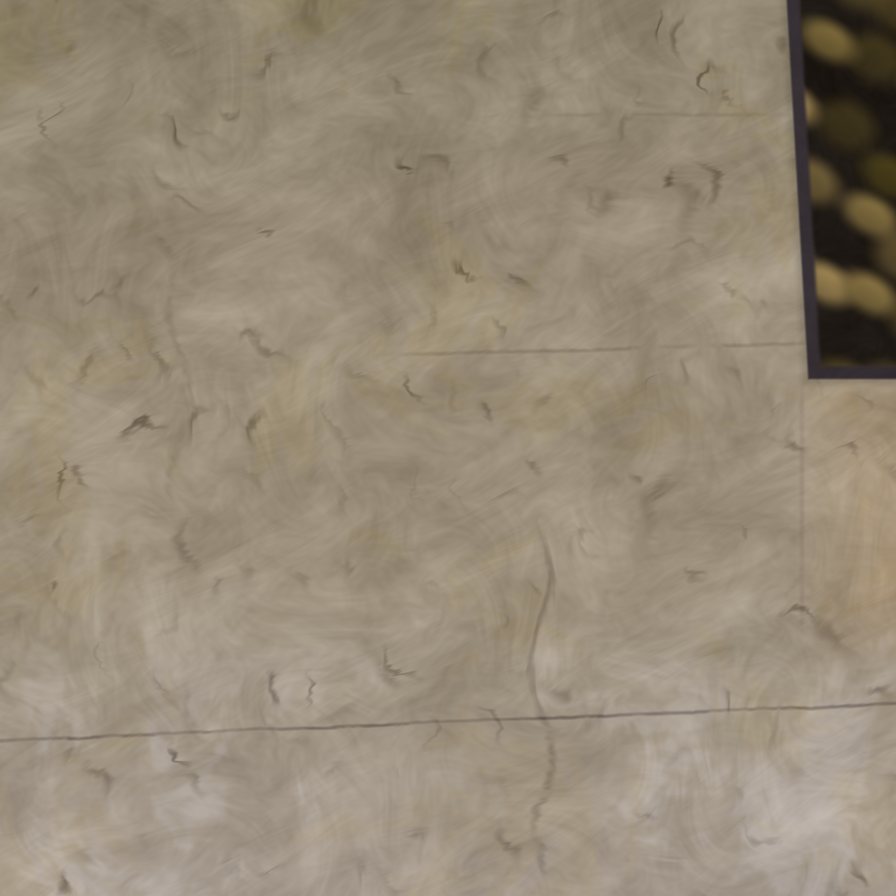
Reproduce this texture procedurally as a three.js fragment shader.

```glsl
varying vec2 vUv;

vec2 hash2(vec2 p) {
  return fract(sin(vec2(dot(p, vec2(127.1, 311.7)), dot(p, vec2(269.5, 183.3)))) * 43758.5);
}

// Layered sines, turned and bent at each octave
float swirl(vec2 p) {
  float sum = 0.0, amp = 0.4;
  for (int i = 0; i < 6; i++) {
    float k = float(i);
    p = mat2(0.8, 0.6, -0.6, 0.8) * p;
    p += 0.45 * sin(p.yx * 1.3 + vec2(k, 2.3 * k + 1.0));
    sum += amp * sin(p.x) * sin(p.y + k);
    p = p * 1.75 + 3.1;
    amp *= 0.8;
  }
  return sum;
}

// Short curved scratches, one per cell
float scratches(vec2 p) {
  float mark = 0.0;
  for (int y = -1; y <= 1; y++) {
    for (int x = -1; x <= 1; x++) {
      vec2 id = floor(p) + vec2(x, y);
      vec2 place = hash2(id), kind = hash2(id + 17.0);
      vec2 d = p - id - place;
      float angle = 1.2 + 4.5 * kind.x;
      vec2 axis = vec2(cos(angle), sin(angle));
      float along = dot(d, axis);
      float across = dot(d, vec2(-axis.y, axis.x)) + 0.1 * sin(along * 8.0 + 6.0 * place.x);
      float stroke = (1.0 - smoothstep(0.0, 0.15 + 0.4 * place.y, abs(along)))
                   * (1.0 - smoothstep(0.0, 0.06 + 0.1 * kind.x, abs(across)));
      mark = max(mark, stroke * kind.y * kind.y);
    }
  }
  return mark;
}

float line(float d, float width) {
  return 1.0 - smoothstep(0.0, width, abs(d));
}

float span(float v, float from, float to) {
  return smoothstep(from - 0.04, from + 0.04, v) * (1.0 - smoothstep(to - 0.04, to + 0.04, v));
}

vec3 stoneWall(vec2 uv) {
  float mottle = swirl(uv * 16.0);
  float patches = swirl(uv.yx * 7.0 + 4.0);
  vec2 slant = mat2(0.9, -0.44, 0.44, 0.9) * uv;
  float fibres = swirl(slant * vec2(13.0, 32.0) + 9.0);

  // Olive shade above, pale grey below
  vec3 stone = mix(vec3(0.645, 0.6, 0.55), vec3(0.612, 0.563, 0.487), smoothstep(0.0, 0.4, uv.y));
  stone = mix(stone, vec3(0.545, 0.505, 0.42), smoothstep(0.5, 1.1, uv.y + 0.12 * (0.5 - uv.x)));
  stone += 0.055 * mottle + 0.04 * fibres + 0.025 * patches;
  stone += vec3(0.03, 0.035, 0.055) * smoothstep(0.1, 0.6, patches + 0.4 * mottle)
         * (1.0 - smoothstep(0.1, 0.45, uv.y));
  stone -= vec3(0.0, 0.006, 0.03) * smoothstep(0.1, 0.6, swirl(uv * 9.0 + 21.0));

  // Dark scratches and pits
  vec2 bent = uv + 0.012 * vec2(mottle, fibres);
  float wear = scratches(bent * 15.0) + 0.6 * scratches(bent * 9.0 + 5.0);
  stone -= vec3(0.15, 0.15, 0.14) * wear * (0.65 + 0.7 * smoothstep(-0.3, 0.4, patches));

  // Worn joints between the blocks
  float rough = smoothstep(-0.4, 0.3, mottle);
  float wobble = 0.002 * mottle;
  float joints = line(uv.y - 0.173 - 0.042 * uv.x + wobble, 0.0035) * (0.5 + 0.5 * rough);
  joints += 0.45 * line(uv.y - 0.592 - 0.028 * uv.x + wobble, 0.004) * rough * span(uv.x, 0.45, 0.9);
  joints += 0.3 * line(uv.y - 0.872 + wobble, 0.004) * rough * span(uv.x, 0.62, 0.87);
  float drift = 0.012 * sin(uv.y * 31.0) + 0.01 * mottle;
  joints += 0.6 * line(uv.x - 0.605 + drift, 0.008) * rough * span(uv.y, 0.07, 0.4);
  joints += 0.4 * line(uv.x - 0.2 + drift, 0.008) * rough * span(uv.y, 0.38, 0.7);
  joints += 0.25 * line(uv.x - 0.895, 0.005) * rough * span(uv.y, 0.3, 0.57);
  stone -= vec3(0.17, 0.17, 0.15) * joints;

  // Warm light below the framed panel
  return stone + vec3(0.02, -0.005, -0.025) * smoothstep(0.85, 1.0, uv.x) * span(uv.y, 0.28, 0.57);
}

// Blurred pebbles from cellular noise
vec3 pebbles(vec2 uv) {
  vec2 p = mat2(0.85, 0.5, -0.5, 0.85) * uv * vec2(15.0, 13.0);
  vec3 color = vec3(0.11, 0.09, 0.07) + 0.03 * swirl(uv * 20.0);
  for (int y = -1; y <= 1; y++) {
    for (int x = -1; x <= 1; x++) {
      vec2 id = floor(p) + vec2(x, y);
      vec2 kind = hash2(id + 40.0);
      vec2 d = (p - id - 0.25 - 0.5 * hash2(id)) * vec2(0.85, 1.25 + 0.5 * kind.x);
      float body = 1.0 - smoothstep(0.2, 0.62, length(d));
      vec3 tint = mix(vec3(0.36, 0.31, 0.12), vec3(0.8, 0.67, 0.43), kind.y);
      color = mix(color, tint * (0.85 + 0.4 * d.y), body * (0.45 + 0.55 * kind.x));
    }
  }
  return color;
}

void main() {
  vec2 uv = vUv;
  vec3 color = stoneWall(uv);

  // Panel cut off by the right edge, with a leaning dark frame
  float inset = min(uv.x - 0.878 - 0.057 * (1.0 - uv.y), uv.y - 0.577);
  color *= 1.0 - 0.12 * (1.0 - smoothstep(0.0, 0.012, abs(inset)));
  vec3 frame = vec3(0.21, 0.185, 0.205) + 0.02 * swirl(uv * 25.0);
  vec3 panel = mix(frame, pebbles(uv), smoothstep(0.011, 0.018, inset));
  color = mix(color, panel, smoothstep(-0.002, 0.002, inset));

  gl_FragColor = vec4(color, 1.0);
}
```
